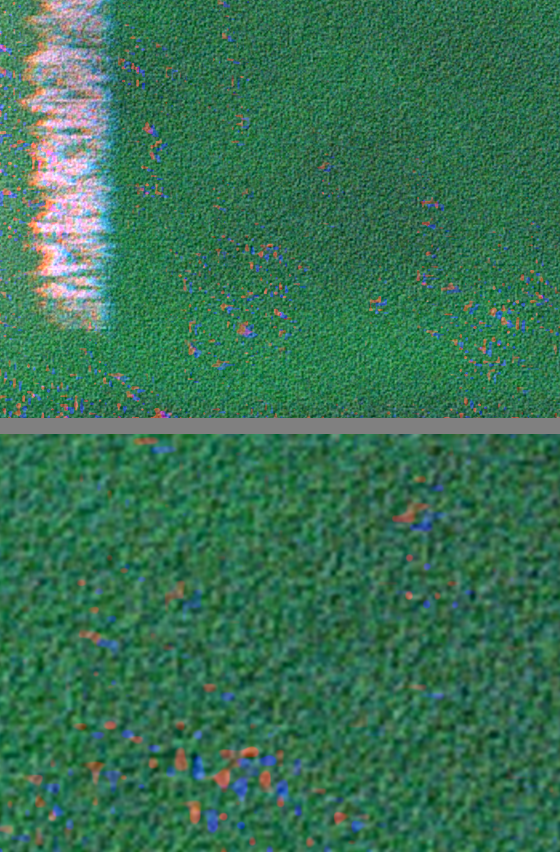
Top: the whole. Bottom: its middle third, enlarged.
Reproduce this texture procedurally as a WebGL 2 fragment shader.

```glsl
#version 300 es
precision highp float;
// Grainy green field with a ragged pale band near the left side.
// Each colour channel samples the band and the scattered flecks with its own
// sideways shift, which leaves orange fringes at left and blue ones at right.

uniform vec2 u_resolution;
out vec4 fragColor;

// Lengths are in canvas heights.
const vec3 FIELD_DARK = vec3(0.185, 0.405, 0.290);
const vec3 FIELD_GREEN = vec3(0.170, 0.510, 0.310);
const vec3 MARGIN_PALE = vec3(0.320, 0.570, 0.410);
const vec3 BAND_GAIN = vec3(0.88, 0.34, 0.70);
const vec3 CHANNEL_SHIFT = vec3(0.011, -0.005, -0.012);
const vec2 FLECK_SHIFT = vec2(0.014, -0.007);
const vec3 FLECK_ORANGE = vec3(0.50, -0.04, 0.00);
const vec3 FLECK_BLUE = vec3(0.02, -0.08, 0.42);
const float BAND_LEFT = 0.078;
const float BAND_RIGHT = 0.272;
const float GRAIN_SCALE = 180.0;
const float RELIEF_AMOUNT = 0.17;
const float GRAIN_AMOUNT = 0.16;
const float CHROMA_AMOUNT = 0.15;
const float FLECK_SCALE = 88.0;

float hash(ivec2 cell) {
    uvec2 q = uvec2(cell) * uvec2(1597u, 3571u);
    uint h = (q.x ^ (q.y << 7)) * 747796u + q.y * 28913u;
    h = (h ^ (h >> 15)) * 739981u;
    h = (h ^ (h >> 13)) * 277803u;
    return float((h ^ (h >> 16)) & 65535u) / 65535.0;
}

float noise(vec2 p) {
    ivec2 i = ivec2(floor(p));
    vec2 f = fract(p);
    f = f * f * (3.0 - 2.0 * f);
    float low = mix(hash(i), hash(i + ivec2(1, 0)), f.x);
    float high = mix(hash(i + ivec2(0, 1)), hash(i + ivec2(1, 1)), f.x);
    return mix(low, high, f.y);
}

float fbm(vec2 p) {
    float sum = 0.0, weight = 0.5;
    for (int i = 0; i < 4; i++) {
        sum += weight * noise(p);
        p = p * 2.03 + 17.3;
        weight *= 0.5;
    }
    return sum / 0.9375;
}

// Brightness of the pale band, with torn edges and short level streaks.
float bandLight(vec2 p) {
    float tear = noise(vec2(p.x * 9.0, p.y * 36.0)) - 0.5;
    float fray = noise(p * vec2(45.0, 95.0) + 31.0) - 0.5;
    float left = BAND_LEFT + 0.055 * tear + 0.045 * fray;
    float right = BAND_RIGHT + 0.015 * tear + 0.025 * fray;
    float foot = 0.32 - 0.60 * p.x + 0.05 * tear + 0.04 * fray;
    float mask = smoothstep(left - 0.010, left + 0.030, p.x)
        * (1.0 - smoothstep(right - 0.050, right + 0.012, p.x))
        * smoothstep(foot - 0.02, foot + 0.06, p.y);
    float level = mix(0.62, 0.95, exp(-pow((p.y - 0.48) / 0.24, 2.0)));
    float streak = noise(p * vec2(16.0, 64.0) + 7.0);
    float speckle = noise(p * vec2(85.0, 125.0) + 53.0);
    float rows = 0.05 * sin(p.y * 440.0);
    return mask * level * clamp(0.95 * streak + 0.85 * speckle - 0.22 + rows, 0.0, 1.15);
}

// Sparse flecks that gather in upright trails.
float fleck(vec2 p) {
    float trail = smoothstep(0.42, 0.78, fbm(p * vec2(9.0, 3.5) + 5.0));
    float lowerTrail = exp(-pow((p.x - 0.22) / 0.13, 2.0) - pow((p.y - 0.08) / 0.06, 2.0));
    float bottomRow = 0.5 * (1.0 - smoothstep(0.01, 0.06, p.y));
    float density = clamp(0.10 + trail + 0.5 * lowerTrail + bottomRow, 0.0, 1.0);
    float cut = mix(0.93, 0.70, density);
    float grain = noise(p * FLECK_SCALE * vec2(1.0, 1.1) + 71.0);
    return smoothstep(cut, cut + 0.16, grain) * (0.45 + 0.55 * density);
}

vec3 fieldColour(vec2 p) {
    float cloud = fbm(p * vec2(3.5, 5.0) + 40.0) - 0.5;
    float lowerGlow = 1.0 - smoothstep(0.10, 0.62, p.y + 0.10 * p.x);
    float edgeDim = smoothstep(0.0, 0.08, p.y);
    float green = clamp(0.25 + 0.55 * lowerGlow * edgeDim + 1.1 * cloud, 0.0, 1.0);
    vec3 field = mix(FIELD_DARK, FIELD_GREEN, green);
    float margin = (1.0 - smoothstep(0.0, 0.24, p.x)) * smoothstep(0.0, 0.35, p.y);
    return mix(field, MARGIN_PALE, 0.85 * margin);
}

void main() {
    vec2 p = gl_FragCoord.xy / u_resolution.y;
    vec3 colour = fieldColour(p);

    // Fine raised grain, then separate grain in each channel.
    vec2 g = p * GRAIN_SCALE;
    float relief = noise(g) - noise(g + vec2(0.6, -0.6));
    float fine = noise(g * 1.45 + 90.0) - 0.5;
    vec3 chroma = vec3(noise(g * 0.85 + 211.0), noise(g * 0.95 + 307.0), noise(g * 0.80 + 401.0)) - 0.5;
    float weave = 0.010 * sin(p.x * 560.0);
    colour += RELIEF_AMOUNT * relief + GRAIN_AMOUNT * fine + weave;
    colour += CHROMA_AMOUNT * chroma * vec3(0.95, 0.75, 1.10);

    // Shifted channels of the band.
    for (int c = 0; c < 3; c++) {
        colour[c] += BAND_GAIN[c] * bandLight(p + vec2(CHANNEL_SHIFT[c], 0.0));
    }

    // Paired orange and blue flecks.
    colour += FLECK_ORANGE * fleck(p) + FLECK_BLUE * fleck(p - FLECK_SHIFT);
    fragColor = vec4(clamp(colour, 0.0, 1.0), 1.0);
}
```
